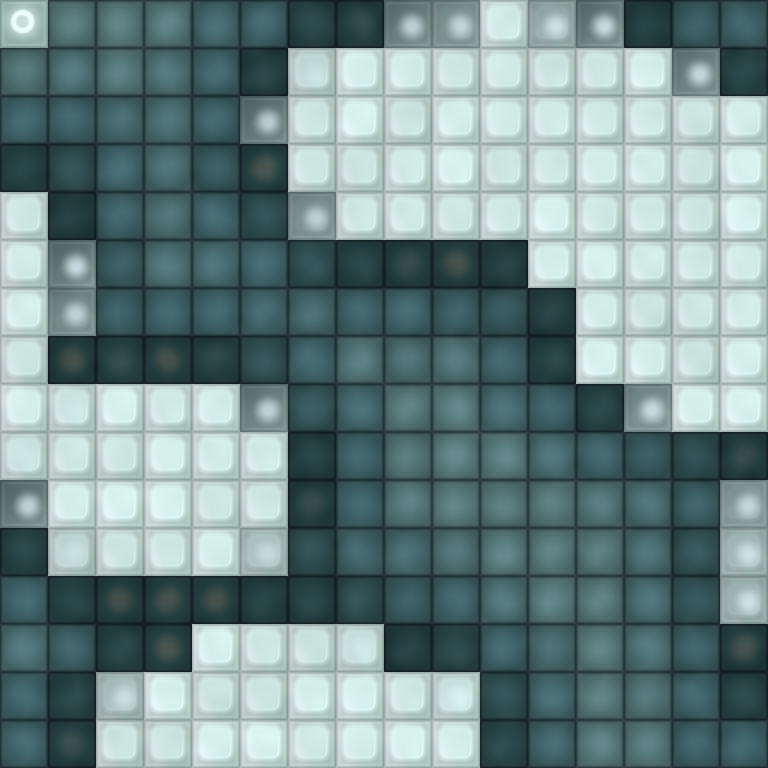
A Shadertoy shader for this pattern:

```glsl
// Grid of glossy mosaic tiles: pale domed islands in a sea of dull teal glass.
#define CELLS 16.0
#define SEAM 0.028
#define JITTER 0.22
#define TILE_VARIATION 0.07
#define SMUDGE 0.035
#define DEEP vec3(0.135, 0.235, 0.245)
#define TEAL vec3(0.235, 0.365, 0.385)
#define HAZE vec3(0.325, 0.445, 0.455)
#define OLIVE vec3(0.30, 0.33, 0.30)
#define RIM vec3(0.69, 0.77, 0.75)
#define DOME vec3(0.82, 0.92, 0.905)

// Ellipses in tile units from the top left: centre xy, radii zw.
const int ISLAND_COUNT = 6;
const vec4 ISLANDS[ISLAND_COUNT] = vec4[](
    vec4(9.8, 2.4, 4.95, 2.6),
    vec4(14.9, 5.0, 4.2, 3.4),
    vec4(2.9, 9.6, 2.85, 2.4),
    vec4(0.0, 6.3, 1.1, 2.9),
    vec4(5.4, 15.0, 4.1, 2.5),
    vec4(15.6, 11.2, 0.78, 2.4));

float hash(vec2 p) {
    vec3 h = fract(vec3(p.xyx) * 0.1031);
    h += dot(h, h.yzx + 33.33);
    return fract((h.x + h.y) * h.z);
}

float valueNoise(vec2 p) {
    vec2 i = floor(p), f = fract(p);
    f = f * f * (3.0 - 2.0 * f);
    return mix(mix(hash(i), hash(i + vec2(1, 0)), f.x),
               mix(hash(i + vec2(0, 1)), hash(i + vec2(1, 1)), f.x), f.y);
}

// Approximate distance to the nearest shore, positive inside an island.
float islandHeight(vec2 p) {
    float height = -100.0;
    for (int i = 0; i < ISLAND_COUNT; i++) {
        vec2 d = p - ISLANDS[i].xy, r = ISLANDS[i].zw;
        float k = length(d / r);
        height = max(height, k * (1.0 - k) / max(length(d / (r * r)), 0.001));
    }
    return height;
}

float roundBox(vec2 p, float halfSize, float radius) {
    vec2 d = abs(p) - halfSize + radius;
    return length(max(d, 0.0)) + min(max(d.x, d.y), 0.0) - radius;
}

// Flat teal glass with a dim glow; murky olive next to a shore.
vec3 darkTile(vec2 q, float height, float rnd) {
    float depth = -height;
    vec3 base = mix(DEEP, TEAL, smoothstep(0.35, 1.15, depth));
    base = mix(base, HAZE, smoothstep(1.3, 2.6, depth));
    float glow = smoothstep(0.62, 0.05, length(q));
    vec3 col = base * mix(0.86, 1.16, glow);
    float murk = smoothstep(0.4, 0.1, depth) * step(0.3, rnd);
    col = mix(col, OLIVE, murk * 0.8 * smoothstep(0.4, 0.05, length(q)));
    float bevel = 0.5 - max(abs(q.x), abs(q.y));
    return col * mix(0.86, 1.0, smoothstep(0.0, 0.13, bevel));
}

// Pale pillow; low tiles fade to grey with one soft glint.
vec3 paleTile(vec2 q, float height) {
    float d = roundBox(q - vec2(0.0, 0.03), 0.37, 0.2);
    float slope = dot(q, vec2(0.5, -0.7));
    vec3 pillow = mix(RIM, DOME, smoothstep(0.08, -0.08, d));
    pillow -= vec3(0.09, 0.05, 0.06) * slope * smoothstep(-0.15, 0.0, d);
    pillow += 0.05 * smoothstep(0.035, 0.0, abs(d + 0.06)) * smoothstep(-0.2, 0.3, slope);
    pillow += vec3(0.06, 0.02, 0.04) * smoothstep(0.1, 0.45, -q.x - q.y * 0.4);

    float glint = smoothstep(0.38, 0.04, length(q - vec2(0.08, -0.04)));
    vec3 grey = mix(vec3(0.39, 0.47, 0.47), vec3(0.74, 0.81, 0.83), glint);
    grey += 0.16 * dot(q, vec2(0.5, -0.7));
    return mix(grey, pillow, smoothstep(0.02, 0.28, height));
}

// Frosted tile with a bright ring.
vec3 ringTile(vec2 q) {
    float r = length(q - vec2(-0.03, 0.05));
    vec3 col = mix(vec3(0.57, 0.68, 0.66), vec3(0.78, 0.86, 0.84), smoothstep(0.5, 0.1, r));
    return col + 0.16 * smoothstep(0.09, 0.02, abs(r - 0.19));
}

void mainImage(out vec4 fragColor, in vec2 fragCoord) {
    vec2 grid = fragCoord / iResolution.y * CELLS;
    float pixel = CELLS / iResolution.y;
    vec2 q = fract(grid) - 0.5;
    vec2 id = floor(grid);
    vec2 cell = vec2(id.x, CELLS - 1.0 - id.y);
    float rnd = hash(cell + 7.0);
    float height = islandHeight(cell) + (hash(cell + 41.0) - 0.5) * JITTER;
    bool pale = height > 0.0;
    bool ringed = cell == vec2(0.0);

    vec3 col = pale ? paleTile(q, height) : darkTile(q, height, rnd);
    if (ringed) col = ringTile(q);
    col *= 1.0 + (rnd - 0.5) * TILE_VARIATION;
    col += (valueNoise(grid * 3.0) - 0.5) * SMUDGE;

    // Thin seams, with a faint lit bevel just inside them
    float edge = 0.5 - max(abs(q.x), abs(q.y));
    float seam = 1.0 - smoothstep(SEAM - pixel * 0.5, SEAM + pixel, edge);
    float bevel = smoothstep(0.05, 0.0, abs(edge - 0.065));
    bool bright = pale || ringed;
    col += bevel * (bright ? 0.045 : 0.018);
    col = mix(col, col * (bright ? vec3(0.86, 0.88, 0.88) : vec3(0.64, 0.73, 0.76)), seam);
    fragColor = vec4(clamp(col, 0.0, 1.0), 1.0);
}
```
